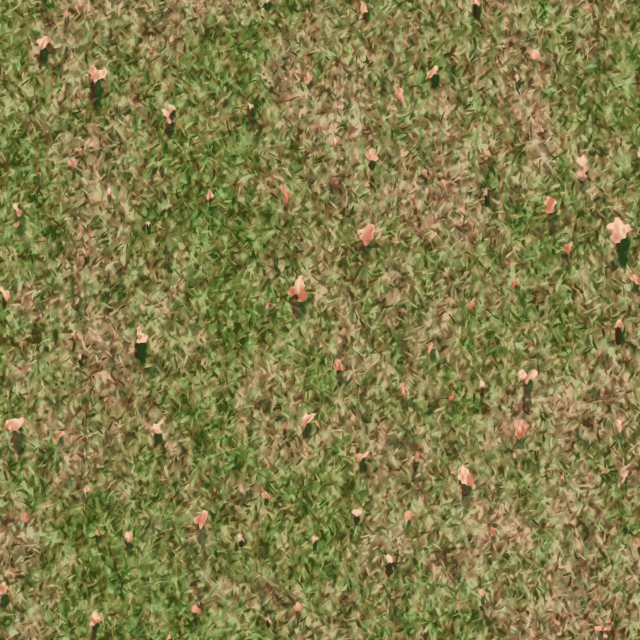
Reproduce this texture procedurally as a Shadertoy shader.

```glsl
// Patchy dry lawn seen from above, with scattered salmon leaves and their shadows.

const vec3 GRASS_DARK  = vec3(0.22, 0.26, 0.08);
const vec3 GRASS_MID   = vec3(0.435, 0.485, 0.225);
const vec3 GRASS_LIGHT = vec3(0.67, 0.71, 0.45);
const vec3 SOIL_DARK   = vec3(0.29, 0.23, 0.13);
const vec3 SOIL_MID    = vec3(0.575, 0.475, 0.325);
const vec3 SOIL_LIGHT  = vec3(0.82, 0.73, 0.57);
const vec3 LEAF_DEEP   = vec3(0.78, 0.42, 0.28);
const vec3 LEAF_PALE   = vec3(1.00, 0.84, 0.72);
const vec3 SHADE_GREEN = vec3(0.13, 0.23, 0.09);
const vec3 SHADE_BROWN = vec3(0.22, 0.12, 0.07);
const float PATCH_SCALE = 6.0;    // lawn patches across the canvas
const float BLADE_CELLS = 72.0;   // blade cells across the canvas
const int   BLADE_LAYERS = 4;
const float BLADE_LEAN = 1.35;    // mean blade angle in radians
const float LEAF_CELLS = 11.0;
const float LEAF_CHANCE = 0.6;
const float TONE_CONTRAST = 1.36;
const float TONE_CENTRE = 0.515;

vec4 hash4(vec2 p) {
    vec4 q = fract(p.xyxy * vec4(0.1031, 0.1030, 0.0973, 0.1099));
    q += dot(q, q.wzxy + 33.33);
    return fract((q.xxyz + q.yzzw) * q.zywx);
}

float noise(vec2 p) {
    vec2 cell = floor(p), f = fract(p);
    f = f * f * (3.0 - 2.0 * f);
    float low  = mix(hash4(cell).x, hash4(cell + vec2(1, 0)).x, f.x);
    float high = mix(hash4(cell + vec2(0, 1)).x, hash4(cell + vec2(1, 1)).x, f.x);
    return mix(low, high, f.y);
}

float fbm(vec2 p) {
    float sum = 0.0, amp = 0.5;
    for (int i = 0; i < 4; i++) {
        sum += amp * noise(p);
        p = mat2(1.6, 1.2, -1.2, 1.6) * p + 17.3;
        amp *= 0.5;
    }
    return sum / 0.9375;
}

vec3 ramp(vec3 dark, vec3 mid, vec3 light, float t) {
    return t < 0.5 ? mix(dark, mid, t * 2.0) : mix(mid, light, t * 2.0 - 1.0);
}

// Overlapping soft blades; state holds brightness and green cover.
vec2 addBlades(vec2 state, vec2 uv, float cover, float layer) {
    vec2 p = uv * BLADE_CELLS + layer * 37.7;
    vec2 home = floor(p);
    for (int k = 0; k < 9; k++) {
        vec2 cell = home + vec2(k % 3, k / 3) - 1.0;
        vec4 h = hash4(cell + layer * 71.0 + 200.0);
        vec4 g = hash4(cell + layer * 53.0 + 500.0);
        float angle = BLADE_LEAN + (h.z - 0.5) * 2.6;
        vec2 axis = vec2(cos(angle), sin(angle));
        vec2 d = p - cell - h.xy;
        float along = dot(d, axis);
        float across = dot(d, vec2(-axis.y, axis.x)) + 0.5 * along * along * (g.w - 0.5);
        float halfLength = mix(0.3, 0.9, g.x);
        float width = mix(0.10, 0.25, g.y) * (1.0 - 0.5 * abs(along) / halfLength);
        float mask = 1.0 - smoothstep(0.2, 1.6, abs(across) / max(width, 0.04));
        mask *= 1.0 - smoothstep(0.4, 1.0, abs(along) / halfLength);
        vec2 blade = vec2(0.5 + (h.w - 0.5) * 1.05, cover + (g.z - 0.5) * 0.75);
        state = mix(state, blade, mask * 0.65);
    }
    return state;
}

// Ragged lobed leaves, each with a shadow hanging below it.
vec3 addLeaves(vec3 col, vec2 uv) {
    vec2 home = floor(uv * LEAF_CELLS);
    float ragged = 0.6 * noise(uv * 85.0) + 0.4 * noise(uv * 170.0 + 9.0) - 0.5;
    float pixel = 1.0 / iResolution.y;
    for (int k = 0; k < 9; k++) {
        vec2 cell = home + vec2(k % 3, k / 3) - 1.0;
        vec4 h = hash4(cell + 811.0);
        vec4 g = hash4(cell + 947.0);
        if (h.z > LEAF_CHANCE) continue;
        float size = mix(0.006, 0.0185, g.x * g.x);
        vec2 d = uv - (cell + h.xy) / LEAF_CELLS;

        vec2 s = (d + vec2(-0.1, 1.4) * size) / (size * vec2(0.6, 1.5));
        float shade = 1.0 - smoothstep(0.5, 1.2, length(s) + ragged * 1.3);
        vec3 shadeColor = mix(SHADE_BROWN, SHADE_GREEN, smoothstep(-0.6, 0.3, s.x + g.w - 0.5));
        col = mix(col, shadeColor, shade * mix(0.35, 0.95, h.w));

        float tilt = (g.y - 0.5) * 1.4;
        vec2 q = mat2(cos(tilt), sin(tilt), -sin(tilt), cos(tilt)) * d;
        q.x *= mix(1.1, 1.8, g.z);
        float lobes = 0.82 + 0.2 * cos(3.0 * atan(q.y, q.x) + g.w * 6.28);
        float edge = length(q) - size * (lobes + ragged * 1.9);
        float leaf = 1.0 - smoothstep(-0.0017 - pixel, 0.0017 + pixel, edge);
        float fold = noise(q * vec2(190.0, 110.0) + cell * 13.0) - 0.5;
        float glow = clamp(0.6 + fold * 1.1 + 0.2 * d.y / size + (h.w - 0.5) * 0.4, 0.0, 1.0);
        col = mix(col, mix(LEAF_DEEP, LEAF_PALE, glow), leaf * 0.92);
    }
    return col;
}

void mainImage(out vec4 fragColor, in vec2 fragCoord) {
    vec2 uv = fragCoord / iResolution.y;

    // Broad patches of grass and bare soil, greener toward the left
    float patches = fbm(uv * PATCH_SCALE + 4.0);
    float tufts = fbm(uv * vec2(26.0, 17.0) + 60.0);
    float cover = 0.53 + (patches - 0.5) * 1.2 + (tufts - 0.5) * 1.1 + (0.5 - uv.x) * 0.25;

    // Fine litter under the blades
    vec2 state = vec2(fbm(uv * vec2(105.0, 75.0)), cover);
    for (int i = 0; i < BLADE_LAYERS; i++)
        state = addBlades(state, uv, cover, float(i));

    // Clump shading, speckle and colour
    float clumps = fbm(uv * vec2(48.0, 30.0) + 90.0) - 0.5;
    float speckle = noise(uv * vec2(165.0, 115.0) + 7.0) - 0.5;
    float tone = (state.x - 0.5) * TONE_CONTRAST + clumps * 0.5 + speckle * 0.28;
    tone = clamp(TONE_CENTRE + tone - (cover - 0.5) * 0.1, 0.0, 1.0);
    float green = smoothstep(-0.05, 1.05, state.y);
    vec3 col = mix(ramp(SOIL_DARK, SOIL_MID, SOIL_LIGHT, tone),
                   ramp(GRASS_DARK, GRASS_MID, GRASS_LIGHT, tone), green);
    col += vec3(0.10, -0.04, 0.0) * (noise(uv * vec2(120.0, 80.0) + 31.0) - 0.5);

    fragColor = vec4(addLeaves(col, uv), 1.0);
}
```
